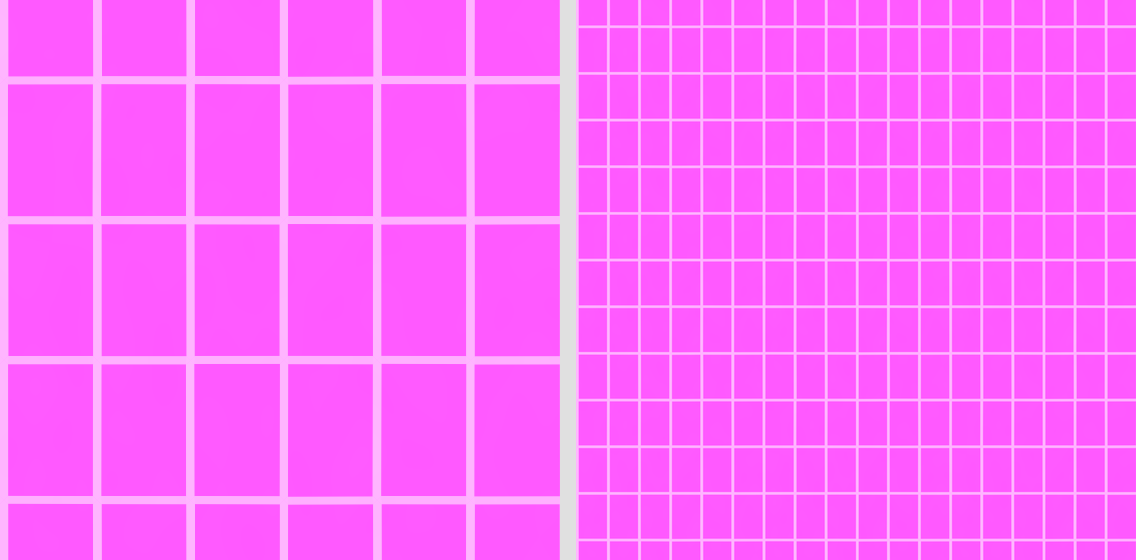
Left: one tile. Right: repeated 3 by 3.
Give the GLSL for this pattern, as a three.js fragment shader.

```glsl
#define GRID vec2(6.0, 4.0)             // tiles across and up
#define LINE_POS vec2(0.0415, 0.427)    // line centre within a cell
#define LINE_WIDTH vec2(0.0151, 0.0146) // vertical, horizontal
#define EDGE 0.0010                     // half width of the soft edge
#define JITTER 0.0006                   // uneven placing of each segment
#define WIDTH_VARIATION 0.0005
#define MOTTLE 0.010
#define TILE_COLOR vec3(1.0, 0.35, 1.0)
#define VERTICAL_COLOR vec3(1.0, 0.71, 1.0)
#define HORIZONTAL_COLOR vec3(1.0, 0.69, 1.0)

varying vec2 vUv;

// Random pair in -1..1
vec2 hash2(vec2 p) {
  vec3 q = fract(p.xyx * vec3(0.1031, 0.1030, 0.0973));
  q += dot(q, q.yzx + 33.33);
  return 2.0 * fract((q.xx + q.yz) * q.zy) - 1.0;
}

float corner(vec2 cell, vec2 f, vec2 offset, vec2 period) {
  return dot(hash2(mod(cell + offset, period) + 7.0), f - offset);
}

// Gradient noise that wraps after a whole period
float gradientNoise(vec2 p, vec2 period) {
  vec2 cell = floor(p);
  vec2 f = p - cell;
  vec2 u = f * f * f * (f * (f * 6.0 - 15.0) + 10.0);
  float low = mix(corner(cell, f, vec2(0.0), period),
                  corner(cell, f, vec2(1.0, 0.0), period), u.x);
  float high = mix(corner(cell, f, vec2(0.0, 1.0), period),
                   corner(cell, f, vec2(1.0), period), u.x);
  return mix(low, high, u.y);
}

// Coverage of one line segment, slightly shifted, tilted and resized
float segment(float offset, float along, vec2 id, float width) {
  vec2 shift = hash2(id + 19.0);
  float halfWidth = 0.5 * (width + WIDTH_VARIATION * hash2(id + 53.0).x);
  float d = abs(offset + JITTER * (shift.x + shift.y * (along - 0.5))) - halfWidth;
  return 1.0 - smoothstep(-EDGE, EDGE, d);
}

void main() {
  // Nearest lines and the segments between their crossings
  vec2 p = vUv * GRID - LINE_POS;
  vec2 line = floor(p + 0.5);
  vec2 offset = (p - line) / GRID;
  vec2 span = floor(p);
  vec2 along = p - span;
  vec2 verticalId = mod(vec2(line.x, span.y), GRID);
  vec2 horizontalId = mod(vec2(span.x, line.y), GRID) + 101.0;
  float vertical = segment(offset.x, along.y, verticalId, LINE_WIDTH.x);
  float horizontal = segment(offset.y, along.x, horizontalId, LINE_WIDTH.y);

  // Flat tiles, with vertical lines over horizontal ones
  vec3 color = mix(TILE_COLOR, HORIZONTAL_COLOR, horizontal);
  color = mix(color, VERTICAL_COLOR, vertical);

  // Faint diagonal creases at the crossings
  float crease = 1.0 - smoothstep(0.0, 0.0015, abs(abs(offset.x) - abs(offset.y)));
  color.g -= 0.018 * crease * vertical * horizontal;

  // Barely visible mottling
  color.g += MOTTLE * gradientNoise(vUv * GRID * 2.0, GRID * 2.0);
  gl_FragColor = vec4(color, 1.0);
}
```
